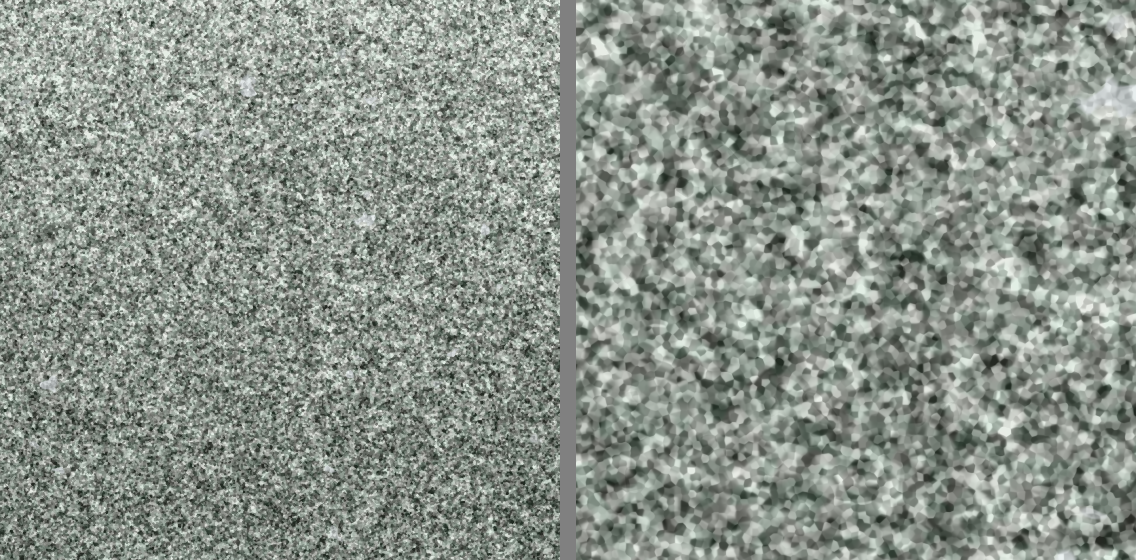
Left: the whole. Right: its middle third, enlarged.
This texture is drawn by a WebGL 1 fragment shader. Its source:

```glsl
precision highp float;
// Fine grey-green granite: soft cellular noise layered at several grain sizes,
// brighter toward the top, with faint clouding and a few ragged pale flecks.
// Each layer blends random cell values by distance, so grain edges stay smooth.

uniform vec2 u_resolution;

const vec3 STONE_TINT = vec3(-0.010, 0.022, -0.010);
const vec3 PINK_SHIFT = vec3(0.035, -0.015, 0.005);
const vec3 FLECK_COLOR = vec3(0.80, 0.82, 0.83);

vec3 hash3(vec2 cell, float seed) {
  vec3 p = fract(vec3(cell.xyx + seed * 17.31) * vec3(0.1031, 0.1030, 0.0973));
  p += dot(p, p.yxz + 33.33);
  return fract((p.xxy + p.yzz) * p.zyx);
}

// Random value per scattered grain, centred on zero; sharpness sets the edges.
float grains(vec2 p, float sharpness, float seed) {
  vec2 cell = floor(p);
  vec2 local = fract(p);
  float total = 0.0;
  float weights = 0.0001;
  for (int j = -1; j <= 1; j++) {
    for (int i = -1; i <= 1; i++) {
      vec2 offset = vec2(float(i), float(j));
      vec3 rnd = hash3(cell + offset, seed);
      vec2 toGrain = offset + rnd.xy - local;
      float weight = exp(-sharpness * dot(toGrain, toGrain));
      total += weight * (rnd.z - 0.5);
      weights += weight;
    }
  }
  return total / weights;
}

// Coverage of ragged flecks, at most one in each cell of a coarse grid.
float flecks(vec2 uv, float density, float chance, float seed) {
  vec2 ragged = vec2(grains(uv * 75.0, 5.0, seed + 1.0),
                     grains(uv * 75.0, 5.0, seed + 2.0));
  vec2 p = uv * density;
  vec2 cell = floor(p);
  vec3 place = hash3(cell, seed);
  vec3 form = hash3(cell, seed + 3.0);
  vec2 center = mix(vec2(0.2), vec2(0.8), place.xy);
  vec2 stretch = mix(vec2(0.7, 1.5), vec2(1.3, 0.8), form.y);
  float radius = mix(0.035, 0.095, form.x * form.x);
  vec2 q = (fract(p) - center + ragged * radius * 1.7) * stretch;
  float shape = 1.0 - smoothstep(radius * 0.65, radius * 1.1, length(q));
  return shape * step(place.z, chance);
}

void main() {
  vec2 uv = gl_FragCoord.xy / min(u_resolution.x, u_resolution.y);
  float height = gl_FragCoord.y / u_resolution.y;

  // Broad light falloff and soft clouds
  float light = 0.485 + 0.09 * height + 0.085 * height * height;
  light += 0.06 * grains(uv * vec2(9.0, 13.0), 3.0, 1.0);

  // Mineral grains, from clumps down to fine speckle
  float clumps = grains(uv * vec2(58.0, 68.0), 6.0, 2.0);
  float medium = grains(uv * vec2(142.0, 152.0), 8.0, 3.0);
  float fine = grains(uv * 265.0, 8.0, 4.0);
  float tone = light + 0.17 * clumps + 0.40 * medium + 0.43 * fine;

  // Sparse black mica, more visible in the bright upper part
  float mica = smoothstep(0.30, 0.44, grains(uv * 105.0, 8.0, 5.0));
  tone -= 0.13 * mica * height;

  // Green-grey stone with slight pink variation
  float hue = grains(uv * 120.0, 6.0, 6.0);
  vec3 color = vec3(clamp(tone, 0.14, 0.91)) + STONE_TINT + PINK_SHIFT * hue;

  // Pale flecks, still lightly speckled
  float cover = max(flecks(uv, 4.0, 0.55, 7.0), 0.7 * flecks(uv, 7.0, 0.35, 12.0));
  vec3 fleckColor = FLECK_COLOR + 0.14 * (medium + fine);
  color = mix(color, fleckColor, 0.8 * cover);

  gl_FragColor = vec4(color, 1.0);
}
```
